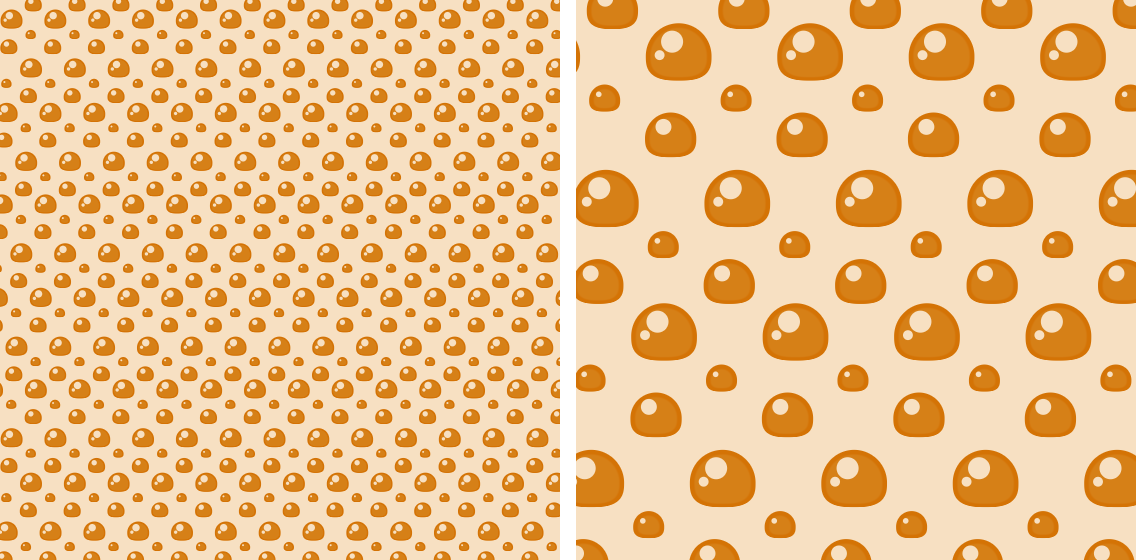
Left: the whole. Right: its middle third, enlarged.
This pattern is drawn by a WebGL 2 fragment shader. Its source:

```glsl
#version 300 es
precision highp float;
// Glossy amber drops in three sizes on cream, set in slanting rows.
// Each row repeats a big, small and medium drop once per column; rows come
// in pairs that drift left, and a drop is a round dome on a flattened base.

#define COLUMNS 12.78        // repeats across the canvas
#define FIRST_DROP vec2(0.263, 0.467)
#define PAIR_STEP vec2(-0.111, 2.11)
#define ROW_STEP vec2(0.446, 1.115)
#define PAIR_JITTER 0.02     // extra drop of every second pair
#define BASE_DEPTH 0.745     // base height relative to the radius
#define BASE_POWER 2.8       // squareness of the base
#define CREAM vec3(0.97, 0.88, 0.76)
#define AMBER vec3(0.84, 0.50, 0.09)
#define RIM vec3(0.83, 0.45, 0.02)

uniform vec2 u_resolution;
out vec4 outColor;

float pixelSize;

float coverage(float dist) {
    return clamp(0.5 - dist / pixelSize, 0.0, 1.0);
}

// Approximate distance to a drop centred on its widest line, y pointing down.
float dropDistance(vec2 p, float radius) {
    bool below = p.y > 0.0;
    float power = below ? BASE_POWER : 2.0;
    vec2 a = abs(p) / (radius * vec2(1.0, below ? BASE_DEPTH : 1.0));
    return (pow(pow(a.x, power) + pow(a.y, power), 1.0 / power) - 1.0) * radius;
}

// Highlight: xy is its centre and z its radius, in drop radii.
float shineDistance(vec2 p, float radius, vec3 shine) {
    return length(p - shine.xy * radius) - shine.z * radius;
}

// Repeats a point across columns.
vec2 wrapColumn(vec2 p) {
    return vec2(fract(p.x + 0.5) - 0.5, p.y);
}

vec3 paintDrop(vec3 color, vec2 p, float radius, vec3 shine) {
    p = wrapColumn(p);
    float dist = dropDistance(p, radius);
    vec3 body = mix(AMBER, RIM, smoothstep(-0.045, -0.025, dist));
    body = mix(body, CREAM, coverage(shineDistance(p, radius, shine)));
    return mix(color, body, coverage(dist));
}

vec2 rowOrigin(float row) {
    float pair = floor(row / 2.0);
    float second = row - 2.0 * pair;
    vec2 jitter = vec2(0.0, PAIR_JITTER * mod(pair, 2.0));
    return FIRST_DROP + pair * PAIR_STEP + second * ROW_STEP + jitter;
}

void main() {
    // Column units, measured down from the top left.
    vec2 p = vec2(gl_FragCoord.x, u_resolution.y - gl_FragCoord.y);
    p *= COLUMNS / u_resolution.y;
    pixelSize = COLUMNS / u_resolution.y;

    float nearestRow = floor((p.y - FIRST_DROP.y) / (0.5 * PAIR_STEP.y));
    vec3 color = CREAM;
    for (int i = -1; i <= 1; i++) {
        vec2 q = p - rowOrigin(nearestRow + float(i));

        // Big drop, with a second small highlight.
        float bigRadius = 0.25;
        color = paintDrop(color, q, bigRadius, vec3(-0.20, -0.44, 0.335));
        float glint = shineDistance(wrapColumn(q), bigRadius, vec3(-0.58, -0.03, 0.15));
        color = mix(color, CREAM, coverage(glint));

        // Small and medium drops beneath it.
        color = paintDrop(color, q - vec2(0.437, 0.334), 0.118, vec3(-0.38, -0.37, 0.18));
        color = paintDrop(color, q - vec2(-0.061, 0.624), 0.195, vec3(-0.28, -0.44, 0.31));
    }
    outColor = vec4(color, 1.0);
}
```
